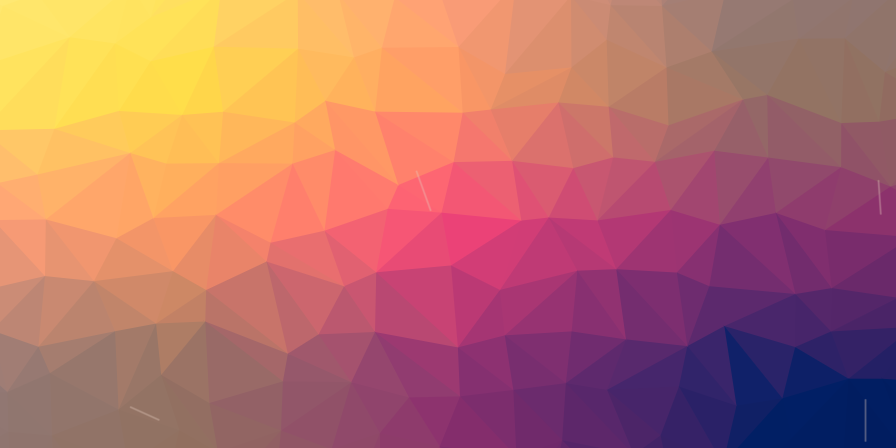
A Shadertoy shader for this background:

```glsl
// Low-poly backdrop: a jittered grid of points is split into flat triangles.
// Each triangle takes its colour at its centroid, where one palette runs across
// and again downwards; both are blended in a perceptual (cube-root XYZ) space.

const mat3 RGB_TO_XYZ = mat3(0.4124, 0.2126, 0.0193,
                             0.3576, 0.7152, 0.1192,
                             0.1805, 0.0722, 0.9505);
const float ROWS = 8.0;

vec3 toPerceptual(vec3 rgb) {
    return pow(RGB_TO_XYZ * pow(rgb, vec3(2.2)), vec3(1.0 / 3.0));
}

vec3 toRgb(vec3 lms) {
    return pow(clamp(inverse(RGB_TO_XYZ) * (lms * lms * lms), 0.0, 1.0), vec3(1.0 / 2.2));
}

// Pale yellow, yellow, pink, navy, deep navy
vec3 palette(float t) {
    vec3 c = toPerceptual(vec3(1.0, 0.91, 0.45));
    c = mix(c, toPerceptual(vec3(1.0, 0.87, 0.27)), clamp(t / 0.2, 0.0, 1.0));
    c = mix(c, toPerceptual(vec3(0.98, 0.27, 0.47)), clamp((t - 0.2) / 0.3, 0.0, 1.0));
    c = mix(c, toPerceptual(vec3(0.0, 0.13, 0.41)), clamp((t - 0.5) / 0.34, 0.0, 1.0));
    return mix(c, toPerceptual(vec3(0.0, 0.11, 0.37)), clamp((t - 0.84) / 0.16, 0.0, 1.0));
}

vec3 fieldColor(vec2 uv) {
    return toRgb(0.5 * (palette(uv.x) + palette(1.0 - uv.y)));
}

// Integer hash giving two values from 0 to 1
vec2 hash2(ivec2 cell) {
    uvec2 v = uvec2(cell + 64) * 1664525u + 1013904223u;
    v.x += v.y * 1664525u;
    v.y += v.x * 1664525u;
    v ^= v >> 16u;
    v.x += v.y * 1664525u;
    v.y += v.x * 1664525u;
    v ^= v >> 16u;
    return vec2(v & 65535u) / 65535.0;
}

vec2 meshPoint(ivec2 cell) {
    return vec2(cell) + 0.68 * (hash2(cell) - 0.5);
}

float cross2(vec2 a, vec2 b) {
    return a.x * b.y - a.y * b.x;
}

float area(vec2 a, vec2 b, vec2 c) {
    return cross2(b - a, c - a);
}

// Signed distance to the line a-b, positive on its left
float side(vec2 p, vec2 a, vec2 b) {
    return cross2(b - a, p - a) / length(b - a);
}

// Adds one counter-clockwise triangle: colour times coverage, and coverage
void addTriangle(inout vec4 sum, vec2 p, vec2 a, vec2 b, vec2 c, float pixel, vec2 grid) {
    float inside = min(side(p, a, b), min(side(p, b, c), side(p, c, a)));
    float coverage = clamp(0.5 + inside / pixel, 0.0, 1.0);
    if (coverage > 0.0) {
        sum += coverage * vec4(fieldColor((a + b + c) / 3.0 / grid), 1.0);
    }
}

float segmentDistance(vec2 p, vec2 a, vec2 b) {
    vec2 d = b - a;
    return length(p - a - d * clamp(dot(p - a, d) / dot(d, d), 0.0, 1.0));
}

void mainImage(out vec4 fragColor, in vec2 fragCoord) {
    vec2 pos = fragCoord / iResolution.y;
    vec2 p = pos * ROWS;
    vec2 grid = ROWS * iResolution.xy / iResolution.y;
    float pixel = ROWS / iResolution.y;

    // Triangles of the nearby quads
    vec4 sum = vec4(0.0);
    for (int j = -1; j <= 1; j++) {
        for (int i = -1; i <= 1; i++) {
            ivec2 cell = ivec2(floor(p)) + ivec2(i, j);
            vec2 a = meshPoint(cell);
            vec2 b = meshPoint(cell + ivec2(1, 0));
            vec2 c = meshPoint(cell + ivec2(1, 1));
            vec2 d = meshPoint(cell + ivec2(0, 1));
            // Take the diagonal that leaves the larger smallest triangle
            if (min(area(a, b, c), area(a, c, d)) > min(area(a, b, d), area(b, c, d))) {
                addTriangle(sum, p, a, b, c, pixel, grid);
                addTriangle(sum, p, a, c, d, pixel, grid);
            } else {
                addTriangle(sum, p, a, b, d, pixel, grid);
                addTriangle(sum, p, b, c, d, pixel, grid);
            }
        }
    }
    vec3 color = sum.rgb / max(sum.a, 0.001);

    // Faint pale hairlines
    vec4 hairlines[4] = vec4[4](vec4(0.93, 0.617, 0.961, 0.531), vec4(1.961, 0.596, 1.966, 0.523),
                                vec4(0.292, 0.091, 0.354, 0.063), vec4(1.932, 0.107, 1.932, 0.016));
    for (int k = 0; k < 4; k++) {
        float dist = segmentDistance(pos, hairlines[k].xy, hairlines[k].zw);
        color = mix(color, vec3(0.9, 0.8, 0.75), 0.35 * (1.0 - smoothstep(0.0, 0.004, dist)));
    }
    fragColor = vec4(color, 1.0);
}
```
